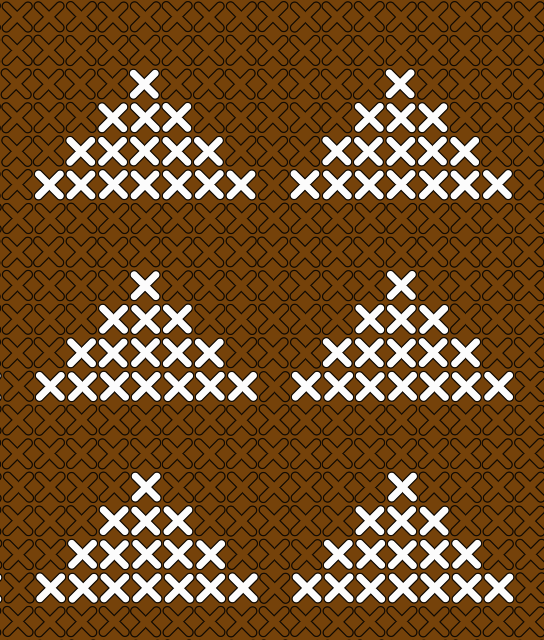
Write a Shadertoy shader that draws this pattern.

```glsl
// Lengths are fractions of the canvas height
const vec2  PITCH        = vec2(0.0500, 0.0525);
const vec2  FIRST_CENTRE = vec2(0.0268, 0.0263);
const float ARM_REACH    = 0.0169;
const float ARM_RADIUS   = 0.0065;
const float LINE_HALF    = 0.00098;
const float ROW_DRIFT    = 0.0030;
const float ROW_WOBBLE   = 0.0012;
const float STITCH_WOBBLE = 0.0004;

// Triangle motif, counted in stitches
const vec2  MOTIF_PERIOD = vec2(8.0, 6.0);
const float APEX_COLUMN  = 4.0;
const float APEX_ROW     = 2.0;

const vec3 BROWN = vec3(0.46, 0.26, 0.04);
const vec3 WHITE = vec3(0.99);
const vec3 INK   = vec3(0.07, 0.04, 0.01);

// Signed distance to a cross with round-ended diagonal arms
float crossDistance(vec2 p) {
    p = abs(p);
    float along = clamp(0.5 * (p.x + p.y), 0.0, ARM_REACH);
    return length(p - along) - ARM_RADIUS;
}

// Sideways shift shared by a whole row of stitches
float rowShift(float row) {
    float wave = 0.6 * sin(row * 2.3 + 0.8) + 0.4 * sin(row * 5.1 + 2.0);
    return ROW_WOBBLE * wave + ROW_DRIFT * (row / 18.0 - 0.3);
}

// Small individual offset of each stitch
vec2 stitchShift(vec2 cell) {
    return STITCH_WOBBLE * vec2(sin(cell.x * 3.7 + cell.y * 1.9),
                                sin(cell.x * 2.1 - cell.y * 4.3 + 1.0));
}

// 1 for stitches inside a stepped triangle, else 0
float triangleMask(vec2 cell) {
    vec2 m = mod(cell, MOTIF_PERIOD);
    float depth = m.y - APEX_ROW;
    return step(abs(m.x - APEX_COLUMN), depth + 0.5) * step(0.0, depth + 0.5);
}

void mainImage(out vec4 fragColor, in vec2 fragCoord) {
    float pixel = 1.0 / iResolution.y;
    vec2 p = vec2(fragCoord.x, iResolution.y - fragCoord.y) * pixel - FIRST_CENTRE;

    // Stitch grid, counted from the top left
    float row = floor(p.y / PITCH.y + 0.5);
    p.x -= rowShift(row);
    vec2 cell = vec2(floor(p.x / PITCH.x + 0.5), row);
    float d = crossDistance(p - cell * PITCH - stitchShift(cell));

    // Fill, then outline
    float aa = 0.6 * pixel;
    float fill = (1.0 - smoothstep(-aa, aa, d)) * triangleMask(cell);
    float line = 1.0 - smoothstep(-aa, aa, abs(d) - LINE_HALF);
    vec3 colour = mix(BROWN, WHITE, fill);
    colour = mix(colour, INK, line);

    fragColor = vec4(colour, 1.0);
}
```
